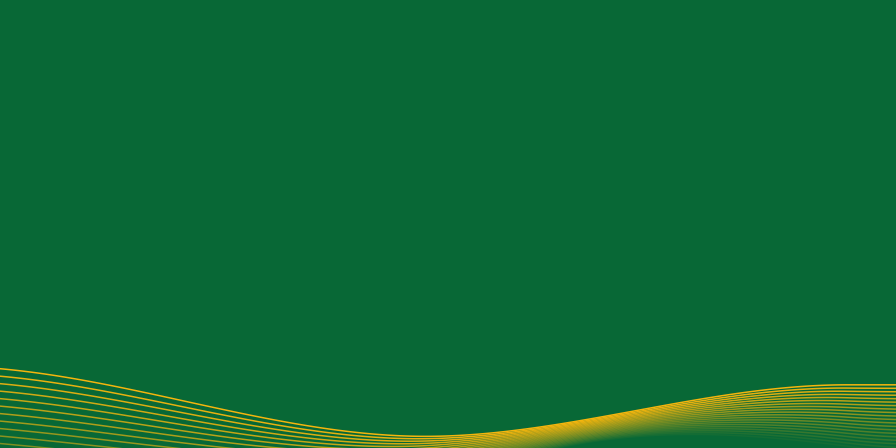
This background is drawn by a WebGL 2 fragment shader. Its source:

```glsl
#version 300 es
precision highp float;
// A plain green field with a sheaf of thin golden waves along the lower edge.
// Each wave is the crest curve lowered by a gap that varies along x, so the
// lines fan out at both sides, pinch right of centre and fade with depth.

uniform vec2 u_resolution;
out vec4 fragColor;

const vec3 GREEN = vec3(0.030, 0.408, 0.212);
const vec3 GOLD = vec3(0.96, 0.71, 0.05);

const int LINE_COUNT = 20;
const float LINE_WIDTH = 0.0034;   // all lengths in canvas heights

const float TROUGH_X = 0.95;
const float TROUGH_Y = 0.026;
const float LEFT_RISE = 0.151;
const float LEFT_SLOPE = -0.085;
const float RIGHT_RISE = 0.115;
const float RIGHT_SPAN = 0.94;

const float PINCH_X = 1.30;
const float PINCH_GAP = 0.0027;
const float LEFT_FAN = 0.0140;
const float RIGHT_FAN = 0.0051;

// Height of the topmost line: a sloped ease down, then an ease up.
float crestHeight(float x) {
    float t = clamp(x / TROUGH_X, 0.0, 1.0);
    float left = LEFT_RISE * (1.0 - smoothstep(0.0, 1.0, t))
               + LEFT_SLOPE * t * (1.0 - t) * (1.0 - t);
    float right = RIGHT_RISE * smoothstep(TROUGH_X, TROUGH_X + RIGHT_SPAN, x);
    return TROUGH_Y + left + right;
}

// Vertical distance between neighbouring lines.
float lineGap(float x) {
    float left = LEFT_FAN * (1.0 - smoothstep(0.0, PINCH_X, x));
    float right = RIGHT_FAN * smoothstep(PINCH_X, 2.05, x);
    return PINCH_GAP + left + right;
}

// Share of a pixel covered by a stroke at signed distance d.
float strokeCoverage(float d, float pixel) {
    float halfWidth = 0.5 * LINE_WIDTH;
    float upper = min(d + 0.5 * pixel, halfWidth);
    float lower = max(d - 0.5 * pixel, -halfWidth);
    return max(upper - lower, 0.0) / pixel;
}

void main() {
    float pixel = 1.0 / u_resolution.y;
    vec2 p = gl_FragCoord.xy * pixel;
    float x = p.x * 2.0 * u_resolution.y / u_resolution.x;
    float crest = crestHeight(x);
    float gap = lineGap(x);

    // Paint from the faint deepest line up to the bright crest.
    vec3 color = GREEN;
    for (int i = LINE_COUNT - 1; i >= 0; i--) {
        float depth = float(i);
        float opacity = 1.0 - depth / float(LINE_COUNT);
        float d = p.y - (crest - depth * gap);
        color = mix(color, GOLD, opacity * strokeCoverage(d, pixel));
    }
    fragColor = vec4(color, 1.0);
}
```
